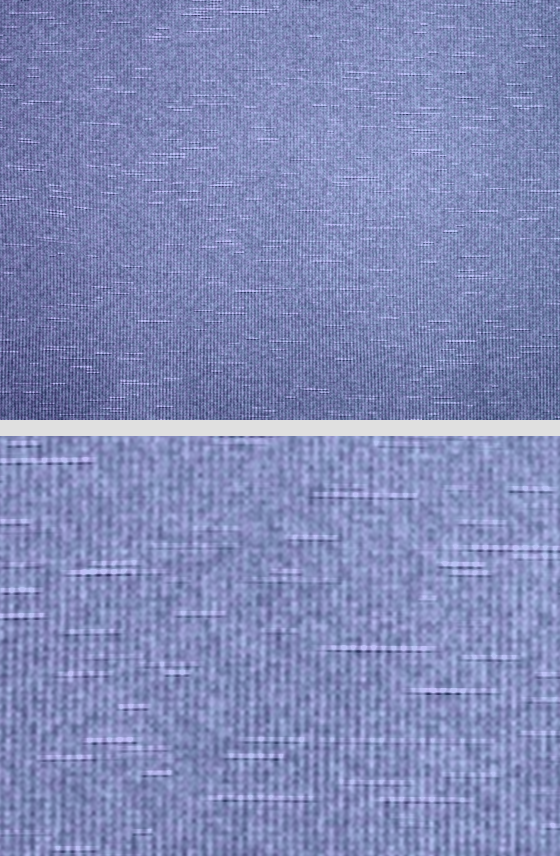
Top: the whole. Bottom: its middle third, enlarged.
This texture is drawn by a WebGL 1 fragment shader. Its source:

```glsl
precision highp float;
// Blue ribbed slub-knit cloth with fine stitches, pale horizontal slubs and soft folds.

uniform vec2 u_resolution;

const vec3 SHADOW_BLUE = vec3(0.28, 0.31, 0.49);
const vec3 LIGHT_BLUE = vec3(0.62, 0.66, 0.85);
const vec3 VIOLET_TINT = vec3(0.045, -0.02, 0.02);
const float RIBS = 124.0;     // ribs per canvas height
const float COURSES = 150.0;  // knitted rows per canvas height
const float TAU = 6.2831853;

float hash(vec2 p) {
  vec3 q = fract(vec3(p.xyx) * 0.1031);
  q += dot(q, q.yzx + 33.33);
  return fract((q.x + q.y) * q.z);
}

float valueNoise(vec2 p) {
  vec2 cell = floor(p);
  vec2 f = fract(p);
  f = f * f * (3.0 - 2.0 * f);
  float low = mix(hash(cell), hash(cell + vec2(1.0, 0.0)), f.x);
  float high = mix(hash(cell + vec2(0.0, 1.0)), hash(cell + vec2(1.0)), f.x);
  return mix(low, high, f.y);
}

// Slight sag and tilt of the cloth
vec2 drape(vec2 p) {
  float sag = valueNoise(p * vec2(3.0, 2.0) + 7.0) - 0.5;
  float sway = valueNoise(p * vec2(2.0, 3.0) + 31.0) - 0.5;
  return p + vec2(0.012 * sway, 0.022 * sag + 0.012 * p.x);
}

// Broad light, brightest right of centre, with folds hanging at the bottom
float shading(vec2 uv, vec2 p) {
  vec2 away = uv - vec2(0.6, 0.62);
  float light = 0.74 - dot(away * away, vec2(0.85, 0.75));
  float folds = valueNoise(vec2(p.x * 6.0, p.y * 1.2) + 13.0) - 0.5;
  float blotches = valueNoise(p * 9.0 + 50.0) - 0.5;
  return light + folds * mix(0.2, 0.04, uv.y) + 0.08 * blotches;
}

// One layer of thick yarn pieces: x is the pale strand, y the gap below it
vec2 slubs(vec2 p, float cellWidth, float seed) {
  float row = floor(p.y * COURSES);
  float across = fract(p.y * COURSES);
  float along = p.x / cellWidth + hash(vec2(row, seed)) * 9.0;
  vec2 id = vec2(floor(along), row + seed);
  float halfLength = mix(0.12, 0.46, hash(id + 3.7));
  float reach = abs(fract(along) - 0.5);
  float body = 1.0 - smoothstep(halfLength * 0.6, halfLength, reach);
  float strength = smoothstep(0.8, 1.0, hash(id + 11.3));
  float strand = smoothstep(0.2, 0.5, across) * (1.0 - smoothstep(0.8, 1.0, across));
  float gap = smoothstep(0.0, 0.15, across) * (1.0 - smoothstep(0.25, 0.5, across));
  return vec2(strand, gap) * body * strength;
}

// Fibre grain at stitch size and finer
float fibreGrain(vec2 p) {
  float stitches = valueNoise(p * vec2(RIBS, COURSES) * 1.25) - 0.5;
  float fuzz = valueNoise(p * 290.0 + 91.0) - 0.5;
  return 0.38 * stitches + 0.42 * fuzz;
}

void main() {
  vec2 uv = gl_FragCoord.xy / u_resolution;
  vec2 p = gl_FragCoord.xy / u_resolution.y;
  vec2 cloth = drape(p);

  // Ribs are crisper toward the bottom
  float rib = cos(TAU * cloth.x * RIBS);
  float ribDepth = mix(0.23, 0.11, smoothstep(0.0, 0.9, uv.y));
  float wear = 0.6 + 0.8 * valueNoise(cloth * vec2(20.0, 12.0));
  float course = cos(TAU * cloth.y * COURSES + 1.2 * rib);

  // Scattered slubs of two lengths, gathered in loose patches
  vec2 yarn = slubs(cloth, 0.13, 17.0) + slubs(cloth, 0.075, 401.0);
  yarn *= 0.55 + 0.8 * valueNoise(cloth * vec2(5.0, 9.0) + 70.0);

  float tone = shading(uv, p) + fibreGrain(cloth);
  tone += ribDepth * wear * rib + 0.06 * course;
  tone += yarn.x * (0.55 + 0.12 * rib);
  tone -= yarn.y * (0.4 - 0.25 * rib);
  tone = clamp(tone, -0.3, 1.3);

  vec3 color = mix(SHADOW_BLUE, LIGHT_BLUE, tone);
  float speckle = valueNoise(cloth * 150.0 + 23.0) - 0.5;
  color += VIOLET_TINT * (speckle + 0.35 * (0.5 - uv.x) + 0.4 * yarn.x);
  gl_FragColor = vec4(color, 1.0);
}
```
